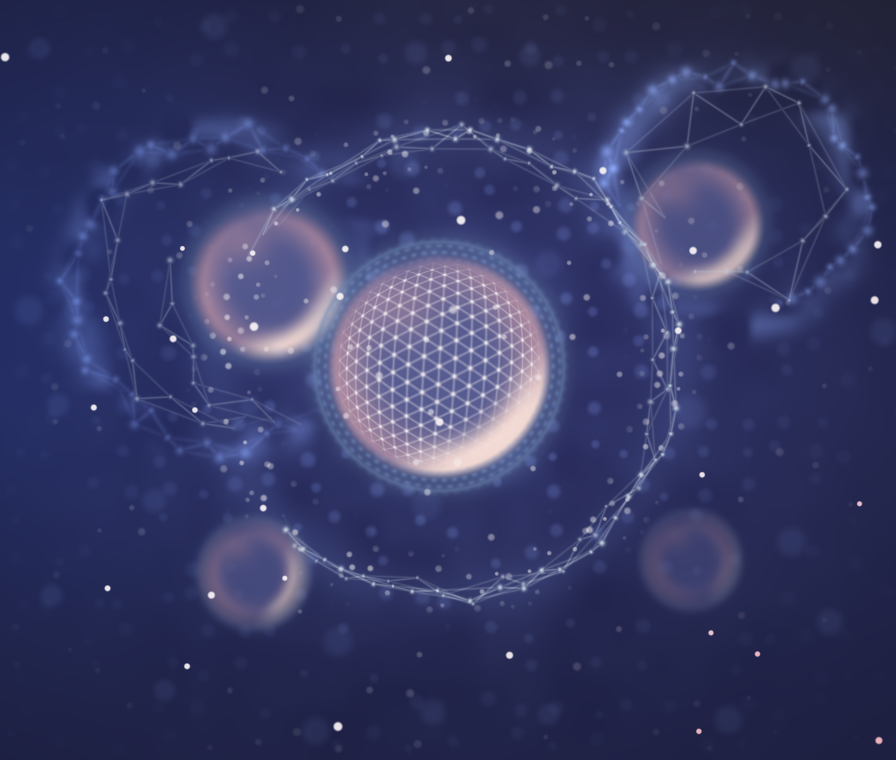
Write a WebGL 2 fragment shader that draws this background.

```glsl
#version 300 es
precision highp float;
// Glassy spheres in a deep blue haze, wrapped in constellation rings and specks.
uniform vec2 u_resolution;
out vec4 outColor;

const float PI = 3.14159, TAU = 6.28318;
const vec3 NIGHT = vec3(.108, .118, .24), TOP_SHADE = vec3(.125, .122, .19);
const vec3 LEFT_BLUE = vec3(.13, .19, .43), HAZE = vec3(.195, .212, .43);
const vec3 CORE = vec3(.34, .36, .57), ROSE = vec3(.79, .6, .65);
const vec3 CREAM = vec3(1, .89, .85), SHELL = vec3(.42, .52, .68);
const vec3 THREAD = vec3(.74, .79, .86), SPECK = vec3(.96, .94, .95);
const vec3 PINK = vec3(.95, .63, .68);
const vec2 MAIN = vec2(.578, .518), RING = vec2(.588, .52);
const vec2 LEFT = vec2(.3, .62), RIGHT = vec2(.967, .738);
const vec2 LIGHT = vec2(.6, -.8), SIDE_LIGHT = vec2(.92, -.38);
const float MAIN_R = .143, RING_R = .303, MESH_STEP = .145, MESH_TURN = -.06;

vec3 hash3(vec2 p) {
  vec3 q = fract(p.xyx * vec3(.1031, .103, .0973));
  q += dot(q, q.yxz + 33.33);
  return fract((q.xxy + q.yzz) * q.zyx);
}

float noise(vec2 p) {
  vec2 i = floor(p), f = fract(p);
  f = f * f * (3. - 2. * f);
  return mix(mix(hash3(i).x, hash3(i + vec2(1, 0)).x, f.x),
             mix(hash3(i + vec2(0, 1)).x, hash3(i + 1.).x, f.x), f.y);
}

float bell(float d, float w) { return exp(-d * d / (w * w)); }

float segment(vec2 p, vec2 a, vec2 b) {
  vec2 ab = b - a;
  return length(p - a - ab * clamp(dot(p - a, ab) / dot(ab, ab), 0., 1.));
}

// Node i of a jittered ring around the origin
vec2 ringNode(float i, float r, float n, float jitter, float seed) {
  vec3 h = hash3(vec2(mod(i, n), seed));
  float a = (i + .7 * h.x) / n * TAU;
  return r * (1. + jitter * (h.y - .5)) * vec2(cos(a), sin(a));
}

// Linked nodes along an arc given as (middle angle, half extent)
float net(vec2 d, float r, float n, float jitter, vec2 arc, float w, float seed) {
  float first = floor(atan(d.y, d.x) / TAU * n), v = 0.;
  for (float k = -3.; k < 4.; k++) {
    float i = first + k;
    vec2 a = ringNode(i, r, n, jitter, seed);
    vec2 b = ringNode(i + 1., r, n, jitter, seed);
    vec2 c = ringNode(i + 2., r, n, jitter, seed);
    float away = abs(mod(i / n * TAU - arc.x + PI, TAU) - PI);
    float show = 1. - smoothstep(arc.y - .12, arc.y, away);
    float links = max(.42 * bell(segment(d, a, b), w), .25 * bell(segment(d, a, c), w));
    float size = w * (1.3 + 1.3 * hash3(vec2(mod(i, n), seed)).z);
    v = max(v, show * max(links, bell(length(d - a), size)));
  }
  return v;
}

// One soft disc per occupied grid cell
float scatter(vec2 p, float cells, float size, float soft, float density) {
  vec2 id = floor(p * cells);
  vec3 h = hash3(id + cells * 3.);
  float d = length(p - (id + .22 + .56 * h.xy) / cells);
  float r = size * (.65 + .6 * fract(h.z * 37.));
  return step(h.z, density) * (1. - smoothstep(r - r * soft, r + r * soft, d));
}

// Translucent ball with rosy sides, a lit crescent and a faint halo
vec3 ball(vec3 col, vec2 d, float r, float blur, float alpha, vec2 light) {
  d /= r;
  float l = length(d);
  float rosy = smoothstep(.4, .95, l) * (.2 + .65 * abs(dot(d, vec2(.94, .34))));
  vec3 body = mix(CORE, ROSE, rosy);
  body = mix(body, ROSE, .4 * bell(length(d - vec2(-.32, .55)), .33));
  body = mix(body, CREAM, smoothstep(.3, .85, dot(d, light)) * smoothstep(.5, .85, l));
  col = mix(col, SHELL, alpha * .34 * bell(l - 1.08, .16));
  return mix(col, body, alpha * (1. - smoothstep(1. - blur, 1. + blur, l)));
}

// Triangle mesh wrapped over a unit ball
float mesh(vec2 d) {
  float l = length(d), worst = 0., lines = 0.;
  vec2 q = d * asin(min(l, 1.)) / max(l, .001);
  for (float i = 0.; i < 3.; i++) {
    float a = MESH_TURN + i * PI / 3.;
    float t = dot(q, vec2(cos(a), sin(a))) / MESH_STEP;
    float gap = abs(fract(t + .5) - .5) * MESH_STEP;
    lines = max(lines, bell(gap, .013));
    worst = max(worst, gap);
  }
  float fade = 1. - .75 * smoothstep(.45, .8, dot(d, LIGHT));
  return fade * (1. - smoothstep(.84, .98, l)) * max(.32 * lines, .95 * bell(worst, .027));
}

void main() {
  vec2 p = gl_FragCoord.xy / u_resolution.y, fromRing = p - RING;
  float gap = length(fromRing) - RING_R, near = bell(length(fromRing), .38);
  // Backdrop
  vec3 col = mix(NIGHT, TOP_SHADE, smoothstep(.7, 1., p.y) * smoothstep(.1, .7, p.x));
  col = mix(col, LEFT_BLUE, .75 * bell(length(p - vec2(.03, .56)), .36));
  col = mix(col, HAZE, .95 * bell(length((p - vec2(.62, .54)) * vec2(.75, 1)), .42));
  float cloud = noise(p * 9.) * .6 + noise(p * 23.) * .4;
  col += SHELL * (.28 * (cloud - .42) * near + .09 * bell(gap, .03));
  // Out-of-focus discs and distant rings
  col += SHELL * .09 * scatter(p, 8., .017, .5, .4);
  col += SHELL * .26 * near * scatter(p, 21., .008, .6, .6);
  float far = bell(length(p - LEFT) - .205, .026) + 1.2 * bell(length(p - RIGHT) - .165, .026);
  col += SHELL * .3 * far * smoothstep(.3, .8, noise(p * 30.) * .6 + cloud * .4);
  col += SHELL * .3 * net(p - LEFT, .205, 50., .2, vec2(2.9, 2.2), .0032, 3.);
  col += SHELL * .4 * net(p - RIGHT, .165, 46., .2, vec2(.9, 2.2), .0032, 8.);
  // Spheres, far to near
  col = ball(col, p - vec2(.334, .246), .064, .28, .62, SIDE_LIGHT);
  col = ball(col, p - vec2(.909, .263), .057, .32, .42, SIDE_LIGHT * .6);
  col = ball(col, p - vec2(.918, .705), .081, .12, .72, LIGHT);
  col = ball(col, p - vec2(.354, .628), .096, .14, .88, LIGHT);
  col = ball(col, p - MAIN, MAIN_R, .06, .94, LIGHT);
  // Mesh and beaded shell of the main sphere
  vec2 d = (p - MAIN) / MAIN_R;
  float l = length(d), row = (l - .95) / .065;
  col = mix(col, SPECK, mesh(d));
  vec2 cell = vec2(atan(d.y, d.x) / TAU * 70. + .5 * floor(row), row);
  float beads = bell(length(fract(cell) - .5), .3);
  col = mix(col, SHELL * 1.15, bell(l - 1.07, .09) * (.12 + .42 * beads));
  col = mix(col, SHELL, .45 * bell(l - 1.145, .022));
  // Sharp constellation rings
  float threads = net(fromRing, RING_R, 58., .06, vec2(0, 2.5), .0016, 1.);
  threads += .7 * net(fromRing + vec2(.009, 0), .299, 52., .13, vec2(-.1, 2.35), .0015, 6.);
  threads += .6 * net(p - LEFT, .17, 30., .4, vec2(2.75, 1.9), .0015, 14.);
  threads += .6 * net(p - vec2(.36, .59), .135, 26., .45, vec2(3.5, .95), .0015, 31.);
  threads += .65 * net(p - RIGHT, .125, 17., .5, vec2(.3, 2.9), .0015, 19.);
  col = mix(col, max(THREAD, col), min(threads, 1.));
  // Drifting specks, rosier toward the lower right
  float specks = .95 * scatter(p + .03, 9., .0046, .35, .3);
  specks += .6 * near * scatter(p, 19., .0042, .5, .36);
  specks += .55 * bell(gap + .012, .03) * scatter(p, 42., .0034, .5, .45);
  vec3 tint = mix(SPECK, PINK, .7 * smoothstep(.45, .95, p.x - p.y));
  outColor = vec4(mix(col, tint, min(specks, 1.)), 1);
}
```
